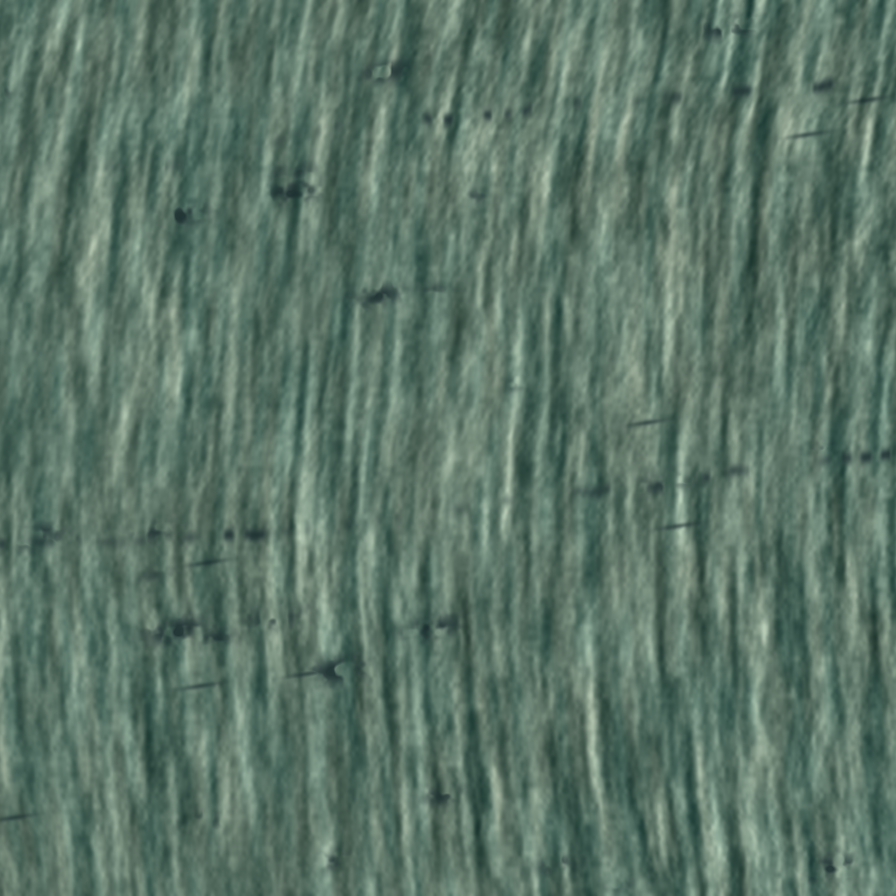
Reproduce this texture procedurally as a three.js fragment shader.

```glsl
varying vec2 vUv;

float hash(vec2 p) {
  vec3 q = fract(vec3(p.xyx) * 0.1031);
  q += dot(q, q.yzx + 33.33);
  return fract((q.x + q.y) * q.z);
}

// Centred value noise, from -0.5 to 0.5
float noise(vec2 p) {
  vec2 i = floor(p), f = fract(p);
  f = f * f * (3.0 - 2.0 * f);
  float low = mix(hash(i), hash(i + vec2(1.0, 0.0)), f.x);
  float high = mix(hash(i + vec2(0.0, 1.0)), hash(i + 1.0), f.x);
  return mix(low, high, f.y) - 0.5;
}

// One vertical fibre, shifted so that neighbours do not end in a row
float fibre(float column, float y) {
  y += 7.0 * hash(vec2(column, 71.0));
  float i = floor(y), f = fract(y);
  f = f * f * (3.0 - 2.0 * f);
  return mix(hash(vec2(column, i)), hash(vec2(column, i + 1.0)), f) - 0.5;
}

float streaks(vec2 p) {
  float i = floor(p.x), f = fract(p.x);
  f = f * f * (3.0 - 2.0 * f);
  return mix(fibre(i, p.y), fibre(i + 1.0, p.y), f);
}

// Height of a gently rising seam at x
float seamLine(float x, float base, float seed) {
  return base + 0.1 * x + 0.03 * noise(vec2(x * 5.0, seed))
       + 0.008 * noise(vec2(x * 45.0, seed + 4.0));
}

// Row of small dark dabs along the seam
float seam(vec2 p, float base, float seed) {
  float d = (p.y - seamLine(p.x, base, seed)) / 0.007;
  float dabs = smoothstep(-0.05, 0.4, noise(vec2(p.x * 90.0, seed + 9.0)));
  float extent = 0.35 + 0.65 * smoothstep(-0.2, 0.3, noise(vec2(p.x * 8.0, seed + 14.0)));
  return exp(-d * d) * dabs * extent;
}

// Scattered clumps of upright dabs and a few thin straight dashes
float nicks(vec2 p) {
  float dark = 0.0;
  float dabs = smoothstep(-0.2, 0.3, noise(p * vec2(95.0, 75.0)) + 0.4 * noise(p * 170.0));
  for (int k = 0; k < 34; k++) {
    float id = float(k) + 3.0;
    vec2 offset = p - vec2(hash(vec2(id, 11.0)), hash(vec2(id, 27.0)));
    offset.y -= 0.15 * offset.x;
    float size = hash(vec2(id, 43.0));
    float clump = step(0.3, hash(vec2(id, 59.0)));
    vec2 radius = mix(vec2(0.022, 0.003), vec2(0.014 + 0.02 * size, 0.006 + 0.008 * size), clump);
    vec2 d = offset / radius;
    float mark = exp(-dot(d, d)) * mix(0.7, 0.4 + 0.8 * size, clump);
    dark = max(dark, mark * mix(1.0, dabs, clump));
  }
  return min(dark, 1.0);
}

void main() {
  vec2 uv = vUv;

  // Fibres lean right above and left below, nearly straight between
  vec2 p = uv;
  p.x -= 0.13 * (uv.y - 0.4) * (uv.y - 0.4);
  p.x += 0.012 * noise(uv * vec2(4.0, 5.0)) + 0.003 * noise(uv * vec2(24.0, 18.0));

  // Ridges lit from the left, from broad to fine
  vec2 broad = p * vec2(46.0, 5.5) + 13.0;
  vec2 middle = p * vec2(88.0, 11.0) + 57.0;
  float relief = 0.14 * streaks(broad);
  relief += 0.12 * (streaks(broad) - streaks(broad + vec2(0.6, 0.0)));
  relief += 0.18 * streaks(middle);
  relief += 0.10 * (streaks(middle) - streaks(middle + vec2(0.7, 0.0)));
  relief += 0.19 * streaks(p * vec2(145.0, 27.0) + 91.0);
  relief += 0.11 * noise(vec2(p.x * 185.0 - p.y * 35.0, p.y * 80.0));
  relief += 0.07 * noise(vec2(p.x * 230.0, p.y * 170.0) + 19.0);
  relief *= 0.84 + 0.2 * uv.x + 0.3 * noise(uv * 6.0 + 77.0);
  relief += 0.7 * relief * relief;

  // Grey-green base with teal hollows and warm crests
  vec3 color = vec3(0.355, 0.455, 0.402) + relief * vec3(1.02, 0.98, 0.88);
  float tint = noise(p * vec2(80.0, 14.0) + 23.0) + 0.3 * noise(uv * 5.0 + 8.0);
  color += tint * vec3(0.035, -0.004, -0.012);

  // Dark marks
  float marks = max(seam(uv, 0.385, 3.0), seam(uv, 0.81, 29.0));
  marks = max(0.8 * marks, 0.85 * nicks(uv));
  color = mix(color, vec3(0.11, 0.18, 0.19), marks);

  gl_FragColor = vec4(clamp(color, 0.0, 1.0), 1.0);
}
```
